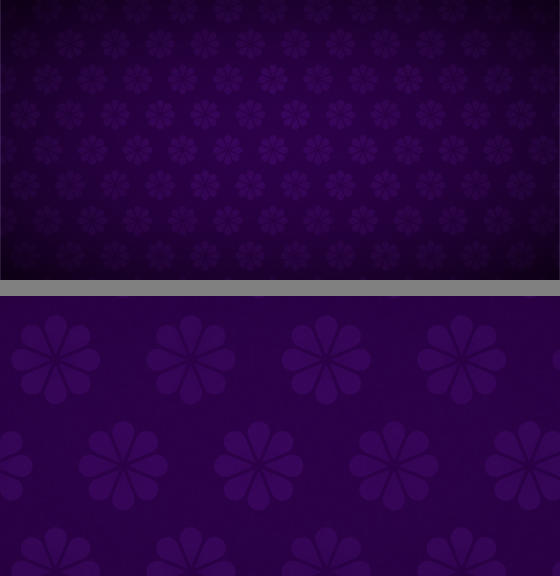
Top, the full canvas; bottom, a detail of the centre.
This pattern is drawn by a Shadertoy shader. Its source:

```glsl
// Damask-like wallpaper: staggered rows of faint eight-petal flowers on deep violet.
// Each cell folds its angle into one teardrop petal (a distance function), and a
// soft elliptical vignette darkens ground and flowers toward the borders.

// Lengths are in canvas heights
const vec2  SPACING      = vec2(0.1611, 0.1262); // flower step, row step
const vec2  FIRST_FLOWER = vec2(0.0885, 0.0859);
const float PETALS       = 8.0;
const float PETAL_START  = 0.0080;  // inner tip, from the flower centre
const float PETAL_CENTRE = 0.0398;  // centre of the round outer end
const float TIP_RADIUS   = 0.0010;
const float END_RADIUS   = 0.0132;
const float EDGE_WIDTH   = 0.0030;  // pale line on the left and right borders

const vec3  GROUND       = vec3(0.171, 0.002, 0.283);
const vec3  PETAL        = vec3(0.216, 0.020, 0.352);
const vec3  EDGE_LIGHT   = vec3(0.120, 0.105, 0.140);
const float VIGNETTE     = 0.37;
const float FLOWER_VARY  = 0.18;    // strength change between flowers
const float GRAIN        = 0.005;

const float TAU = 6.2831853;

float hash(vec2 p) {
    return fract(sin(dot(p, vec2(12.9898, 78.233))) * 43758.5453);
}

// Teardrop along +x: circle r1 at the origin joined to circle r2 at x = h
float teardrop(vec2 p, float r1, float r2, float h) {
    p.y = abs(p.y);
    float b = (r1 - r2) / h;
    float a = sqrt(1.0 - b * b);
    float along = dot(p, vec2(a, -b));
    if (along < 0.0) return length(p) - r1;
    if (along > a * h) return length(p - vec2(h, 0.0)) - r2;
    return dot(p, vec2(b, a)) - r1;
}

float flower(vec2 p) {
    float sector = TAU / PETALS;
    float angle = mod(atan(p.y, p.x) + 0.5 * sector, sector) - 0.5 * sector;
    vec2 q = length(p) * vec2(cos(angle), sin(angle));
    return teardrop(q - vec2(PETAL_START, 0.0), TIP_RADIUS, END_RADIUS,
                    PETAL_CENTRE - PETAL_START);
}

void mainImage(out vec4 fragColor, in vec2 fragCoord) {
    vec2 p = fragCoord / iResolution.y;
    float pixel = 1.0 / iResolution.y;

    // Staggered grid: odd rows move by half a step
    vec2 g = (p - FIRST_FLOWER) / SPACING;
    float row = floor(g.y + 0.5);
    float shift = 0.5 * mod(row, 2.0);
    float column = floor(g.x - shift + 0.5);
    vec2 local = (g - vec2(column + shift, row)) * SPACING;

    // Petals, a little fainter toward the heart
    float d = flower(local);
    float cover = 1.0 - smoothstep(-0.7 * pixel, 0.7 * pixel, d);
    float strength = 1.0 + FLOWER_VARY * (hash(vec2(column, row)) - 0.5);
    strength *= mix(0.8, 1.0, smoothstep(PETAL_START, PETAL_CENTRE, length(local)));
    vec3 color = mix(GROUND, PETAL, cover * strength);

    // Vignette and fine grain
    vec2 v = 2.0 * fragCoord / iResolution.xy - 1.0;
    color *= 1.0 - VIGNETTE * dot(v, v);
    color += GRAIN * (hash(floor(p * 256.0)) - 0.5);

    // Pale side borders
    float side = min(p.x, iResolution.x / iResolution.y - p.x);
    color += EDGE_LIGHT * (1.0 - smoothstep(EDGE_WIDTH - 0.5 * pixel, EDGE_WIDTH + 0.5 * pixel, side));

    fragColor = vec4(max(color, 0.0), 1.0);
}
```
